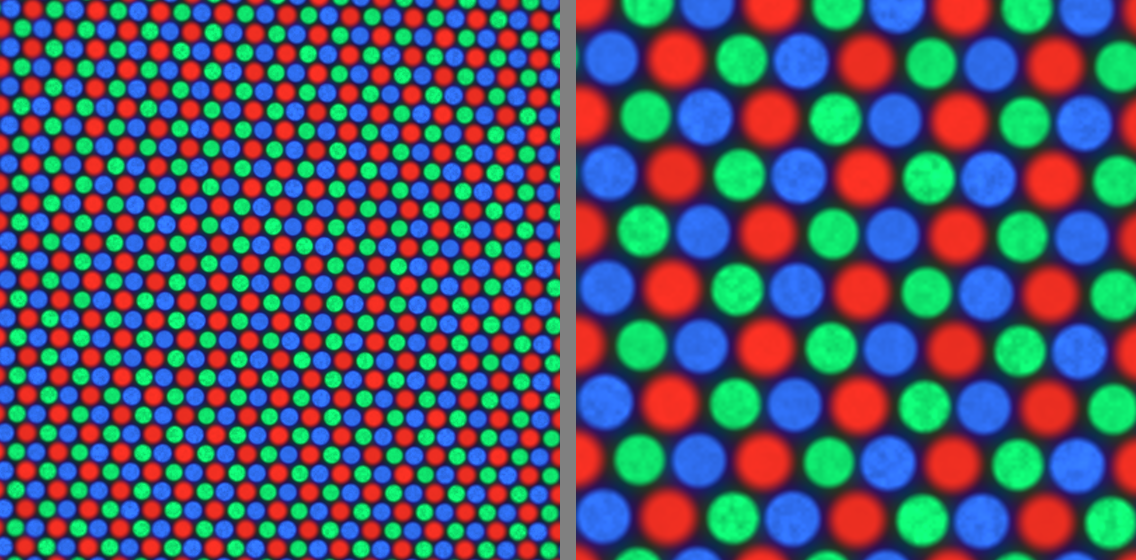
Left, the full canvas; right, a detail of the centre.
Write a WebGL 2 fragment shader that draws this pattern.

```glsl
#version 300 es
precision highp float;

uniform vec2 u_resolution;
out vec4 outColor;

// Lattice: distances are measured in triad widths
const float ROW_PITCH = 0.302;
const vec3 DOT_OFFSET = vec3(0.656, 0.0, 0.314);   // red, green, blue
const vec3 DOT_RADIUS = vec3(0.139, 0.130, 0.139);
const vec3 EDGE_SOFT = vec3(0.048, 0.024, 0.024);
const float CORNER_BLUR = 0.045;
const float GLOW_RADIUS = 0.155;
const float FRINGE_SHIFT = 0.035;

// Surface wear
const float GRAIN_SCALE = 190.0;
const vec3 GRAIN_AMOUNT = vec3(0.03, 0.17, 0.15);
const float DOT_VARIATION = 0.08;

const vec3 GAP_COLOR = vec3(0.010, 0.008, 0.045);
const vec3 RED_CORE = vec3(0.95, 0.185, 0.135);
const vec3 GREEN_CORE = vec3(0.06, 0.92, 0.44);
const vec3 BLUE_CORE = vec3(0.19, 0.44, 0.96);
const vec3 RED_GLOW = vec3(0.60, 0.03, 0.06);
const vec3 GREEN_GLOW = vec3(0.01, 0.48, 0.13);
const vec3 BLUE_GLOW = vec3(0.08, 0.09, 0.85);

float hash(vec2 p) {
    vec3 q = fract(vec3(p.xyx) * 0.1031);
    q += dot(q, q.yzx + 33.33);
    return fract((q.x + q.y) * q.z);
}

float valueNoise(vec2 p) {
    vec2 cell = floor(p);
    vec2 t = fract(p);
    t = t * t * (3.0 - 2.0 * t);
    float low = mix(hash(cell), hash(cell + vec2(1.0, 0.0)), t.x);
    float high = mix(hash(cell + vec2(0.0, 1.0)), hash(cell + vec2(1.0)), t.x);
    return mix(low, high, t.y);
}

// Gently skewed and curved screen: x counts triads, y counts rows downward
vec2 screenLattice(vec2 uv) {
    float u = uv.x;
    float v = 1.0 - uv.y;
    float column = -0.861 + 8.777 * u + 0.1245 * v + 0.05 * u * u + 0.09 * u * v;
    float row = -0.419 + 28.637 * v - 0.679 * u + 0.46 * u * v + 0.5 * v * v;
    return vec2(column, row);
}

// Offset from the nearest dot in xy, identity of that dot in zw
vec4 nearestDot(vec2 lattice, float offset) {
    vec4 nearest = vec4(9.0);
    float baseRow = floor(lattice.y);
    for (int i = -1; i <= 2; i++) {
        float row = baseRow + float(i);
        float start = offset + 0.5 * mod(row, 2.0);
        float column = floor(lattice.x - start + 0.5);
        vec2 delta = vec2(lattice.x - start - column, (lattice.y - row) * ROW_PITCH);
        if (dot(delta, delta) < dot(nearest.xy, nearest.xy)) {
            nearest = vec4(delta, column, row);
        }
    }
    return nearest;
}

void main() {
    vec2 uv = gl_FragCoord.xy / u_resolution;
    vec2 lattice = screenLattice(uv);
    vec2 fromCenter = uv - 0.5;
    float pixel = fwidth(lattice.x);
    float blur = CORNER_BLUR * dot(fromCenter, fromCenter);
    float grain = valueNoise(uv * GRAIN_SCALE) - 0.5;
    grain += 0.5 * (valueNoise(uv * GRAIN_SCALE * 2.1) - 0.5);

    vec3 cores[3] = vec3[3](RED_CORE, GREEN_CORE, BLUE_CORE);
    vec3 glows[3] = vec3[3](RED_GLOW, GREEN_GLOW, BLUE_GLOW);
    vec3 color = GAP_COLOR;
    vec3 phosphor = vec3(0.0);
    float coverage = 0.0;

    for (int i = 0; i < 3; i++) {
        vec4 spot = nearestDot(lattice, DOT_OFFSET[i]);
        float seed = hash(spot.zw + 17.0 * float(i) + 40.0);

        // Halo, spread outward by the lens
        vec2 fringe = vec2(fromCenter.x, -fromCenter.y) * FRINGE_SHIFT * float(i - 1);
        float haloDistance = length(spot.xy - fringe) / GLOW_RADIUS;
        color += glows[i] * exp(-haloDistance * haloDistance);

        // Lit phosphor disc
        float radius = DOT_RADIUS[i] * (1.0 + 0.04 * (seed - 0.5));
        float soft = max(EDGE_SOFT[i] + blur, pixel);
        float disc = 1.0 - smoothstep(radius - soft, radius + soft, length(spot.xy));
        float level = 1.0 + DOT_VARIATION * (seed - 0.5);
        level += GRAIN_AMOUNT[i] * grain * (0.5 + seed);
        phosphor += cores[i] * level * disc;
        coverage += disc;
    }

    color = color * (1.0 - min(coverage, 1.0)) + phosphor;
    outColor = vec4(clamp(color, 0.0, 1.0), 1.0);
}
```
